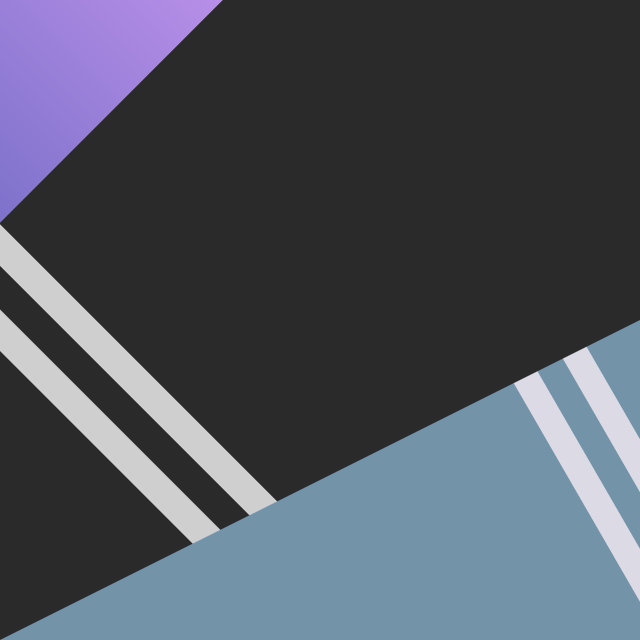
Reproduce this background procedurally as a WebGL 2 fragment shader.

```glsl
#version 300 es
precision highp float;

uniform vec2 u_resolution;
out vec4 outColor;

// Colours
const vec3 CHARCOAL = vec3(0.165);
const vec3 STEEL_BLUE = vec3(0.447, 0.576, 0.659);
const vec3 PALE_GREY = vec3(0.812);
const vec3 PALE_LAVENDER = vec3(0.863, 0.855, 0.894);
const vec3 VIOLET_LOW = vec3(0.490, 0.445, 0.795);
const vec3 VIOLET_HIGH = vec3(0.720, 0.560, 0.910);

// Edges: unit normal and offset along it
const vec2 SLOPE_NORMAL = vec2(-0.4472, 0.8944);
const vec2 CORNER_NORMAL = vec2(0.7071, -0.7071);
const float CORNER_OFFSET = -0.4610;
const vec2 GRADIENT_RANGE = vec2(0.652, 1.348);

// Stripe pairs: normal, then centre, spacing and width across the pair
const vec2 GREY_NORMAL = vec2(0.7071, 0.7071);
const vec3 GREY_PAIR = vec3(0.3893, 0.0941, 0.0459);
const vec2 LAVENDER_NORMAL = vec2(0.8660, 0.5);
const vec3 LAVENDER_PAIR = vec3(0.9593, 0.0856, 0.0414);

// Smooth coverage of the negative side of a distance
float coverage(float dist, float pixel) {
    return clamp(0.5 - dist / pixel, 0.0, 1.0);
}

// Distance to two parallel stripes
float stripePair(vec2 p, vec2 normal, vec3 pair) {
    float across = abs(dot(p, normal) - pair.x);
    return abs(across - 0.5 * pair.y) - 0.5 * pair.z;
}

void main() {
    vec2 p = gl_FragCoord.xy / u_resolution;
    float pixel = 1.0 / min(u_resolution.x, u_resolution.y);

    // Dark field with grey stripes
    float grey = coverage(stripePair(p, GREY_NORMAL, GREY_PAIR), pixel);
    vec3 color = mix(CHARCOAL, PALE_GREY, grey);

    // Violet corner
    float blend = clamp((p.x + p.y - GRADIENT_RANGE.x) / (GRADIENT_RANGE.y - GRADIENT_RANGE.x), 0.0, 1.0);
    vec3 violet = mix(VIOLET_LOW, VIOLET_HIGH, blend);
    color = mix(color, violet, coverage(dot(p, CORNER_NORMAL) - CORNER_OFFSET, pixel));

    // Blue slope with lavender stripes
    float lavender = coverage(stripePair(p, LAVENDER_NORMAL, LAVENDER_PAIR), pixel);
    vec3 slope = mix(STEEL_BLUE, PALE_LAVENDER, lavender);
    color = mix(color, slope, coverage(dot(p, SLOPE_NORMAL), pixel));

    outColor = vec4(color, 1.0);
}
```
